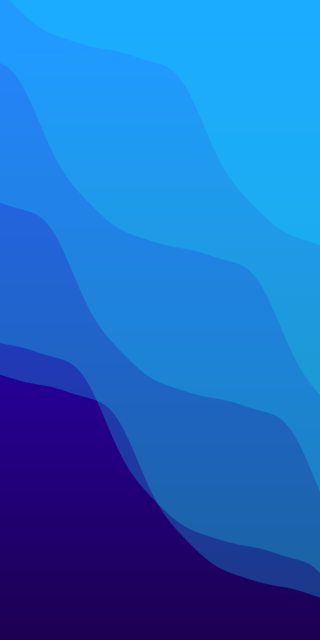
Reproduce this background procedurally as a Shadertoy shader.

```glsl
const float TAU = 6.2831853;

// Depth of the descending wave at x: a slope plus four harmonics
float waveDepth(float x) {
    float a = TAU * x / 0.75;
    return 0.313 + 0.84 * x
        - 0.0997 * cos(a) + 0.0206 * sin(a)
        - 0.0167 * cos(2.0 * a) - 0.0133 * sin(2.0 * a)
        - 0.0023 * cos(3.0 * a) - 0.0094 * sin(3.0 * a)
        + 0.0026 * cos(4.0 * a) - 0.0035 * sin(4.0 * a);
}

// Smooth coverage of the area below a shifted wave
float coverage(vec2 p, vec2 shift) {
    float d = p.y - shift.y - waveDepth(p.x - shift.x);
    return clamp(0.5 + d / fwidth(d), 0.0, 1.0);
}

void mainImage(out vec4 fragColor, in vec2 fragCoord) {
    vec2 uv = fragCoord / iResolution.xy;
    float depth = 1.0 - uv.y;
    vec2 p = vec2(uv.x, 2.0 * depth);

    vec2 shifts[5] = vec2[5](
        vec2(0.513, 0.008), vec2(0.0, 0.0), vec2(0.104, 0.469),
        vec2(0.206, 0.931), vec2(0.307, 1.057));

    // Vertical gradient of each level: colour at the top and its fall
    vec3 topColor[6] = vec3[6](
        vec3(0.110, 0.675, 1.010), vec3(0.130, 0.605, 1.020),
        vec3(0.148, 0.515, 1.000), vec3(0.157, 0.393, 0.990),
        vec3(0.166, 0.225, 0.970), vec3(0.200, 0.000, 0.975));
    vec3 fall[6] = vec3[6](
        vec3(0.010, 0.000, 0.190), vec3(0.035, 0.000, 0.310),
        vec3(0.060, 0.000, 0.290), vec3(0.060, 0.000, 0.380),
        vec3(0.063, 0.000, 0.460), vec3(0.090, 0.000, 0.660));

    // The number of overlapping waves selects the level
    float level = 0.0;
    for (int i = 0; i < 5; i++) {
        level += coverage(p, shifts[i]);
    }
    int lower = int(level);
    int upper = min(lower + 1, 5);
    vec3 color = mix(topColor[lower] - fall[lower] * depth,
                     topColor[upper] - fall[upper] * depth, fract(level));
    fragColor = vec4(clamp(color, 0.0, 1.0), 1.0);
}
```
